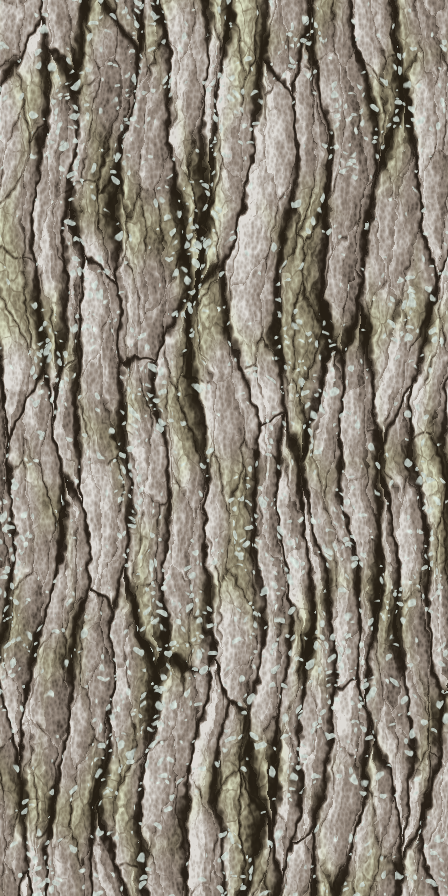
This texture is drawn by a Shadertoy shader. Its source:

```glsl
const vec3 HOLLOW = vec3(0.15, 0.12, 0.09);
const vec3 BARK = vec3(0.57, 0.52, 0.475);
const vec3 WEATHERED = vec3(0.87, 0.86, 0.84);
const vec3 LICHEN = vec3(0.80, 0.85, 0.82);
const vec3 MOSS_TINT = vec3(0.98, 1.01, 0.90);
const vec2 RIDGE_SCALE = vec2(10.5, 1.5);   // cells per canvas width
const vec2 FLAKE_SCALE = vec2(20.0, 4.5);
const vec2 CHIP_SCALE = vec2(40.0, 17.0);
const vec2 STREAK_SCALE = vec2(85.0, 15.0);
const vec2 GRAIN_SCALE = vec2(125.0, 80.0);
const float LICHEN_SCALE = 62.0;
const float FACE_TONE = 0.62;
const float SIDE_LIGHT = 0.20;
const float FISSURE_MIN = 0.006;
const float FISSURE_MAX = 0.026;

vec2 hash2(vec2 c) {
    vec3 q = fract(c.xyx * vec3(0.1031, 0.1030, 0.0973));
    q += dot(q, q.yzx + 33.33);
    return fract((q.xx + q.yz) * q.zy);
}

// Distance to the nearest scattered point
float cellular(vec2 p) {
    vec2 base = floor(p), f = fract(p);
    float d = 4.0;
    for (int j = -1; j <= 1; j++)
    for (int i = -1; i <= 1; i++) {
        vec2 g = vec2(i, j);
        vec2 r = g + hash2(base + g) - f;
        d = min(d, dot(r, r));
    }
    return sqrt(d);
}

// Stretched cells: x = edge distance in canvas units, y = edge facing, z = random id
vec3 plates(vec2 p, vec2 scale) {
    vec2 q = p * scale, base = floor(q), f = fract(q);
    vec2 home = vec2(0.0), center = vec2(0.0);
    float best = 8.0;
    for (int j = -1; j <= 1; j++)
    for (int i = -1; i <= 1; i++) {
        vec2 g = vec2(i, j);
        vec2 r = g + hash2(base + g) - f;
        if (dot(r, r) < best) { best = dot(r, r); home = g; center = r; }
    }
    float edge = 8.0, facing = 0.0;
    for (int j = -2; j <= 2; j++)
    for (int i = -2; i <= 2; i++) {
        vec2 g = home + vec2(i, j);
        vec2 r = g + hash2(base + g) - f;
        vec2 across = r - center;
        if (dot(across, across) > 0.0001) {
            float span = length(across * scale);
            float d = dot(0.5 * (center + r), across) / span;
            if (d < edge) { edge = d; facing = across.x * scale.x / span; }
        }
    }
    return vec3(edge, facing, hash2(base + home + 71.0).x);
}

// Small round crusts, kept where density allows
float lichenSpots(vec2 p, float density, float pixel) {
    vec2 q = p * LICHEN_SCALE, base = floor(q), f = fract(q);
    float cover = 0.0, soft = pixel * LICHEN_SCALE * 0.8;
    for (int j = -1; j <= 1; j++)
    for (int i = -1; i <= 1; i++) {
        vec2 g = vec2(i, j);
        vec2 chance = hash2(base + g + 19.0);
        float radius = mix(0.18, 0.5, chance.y * chance.y);
        float d = length(g + hash2(base + g) - f);
        float spot = 1.0 - smoothstep(radius - soft, radius + soft, d);
        cover = max(cover, spot * step(chance.x, density));
    }
    return cover;
}

void mainImage(out vec4 fragColor, in vec2 fragCoord) {
    float pixel = 1.0 / iResolution.x;
    vec2 p = fragCoord * pixel;

    // Meandering ridges with ragged borders
    vec2 w = p;
    w.x += 0.018 * sin(5.1 * p.y + 3.0 * p.x) + 0.009 * sin(13.0 * p.y - 8.0 * p.x + 1.7);
    w.x += 0.016 * cellular(p * vec2(22.0, 10.0)) + 0.009 * cellular(p * vec2(60.0, 38.0));
    w.y += 0.025 * cellular(p * vec2(26.0, 16.0) + 9.0);

    vec3 ridge = plates(w, RIDGE_SCALE);
    vec3 flake = plates(w + 3.7, FLAKE_SCALE);
    vec3 chip = plates(w + 8.3, CHIP_SCALE);
    float patchy = cellular(p * vec2(9.0, 4.0) + 5.0);
    float streak = cellular(w * STREAK_SCALE) - 0.45;
    float grain = cellular(p * GRAIN_SCALE) - 0.45;

    // Lit faces, brighter on their left flanks
    float tone = FACE_TONE + 0.14 * (ridge.z - 0.5);
    tone -= SIDE_LIGHT * ridge.y * exp(-38.0 * ridge.x);
    tone += 0.17 * (flake.z - 0.5) * smoothstep(0.0, 0.007, flake.x);
    tone -= 0.12 * flake.y * exp(-110.0 * flake.x);
    tone += 0.09 * (chip.z - 0.5) * smoothstep(0.0, 0.005, chip.x);
    tone += 0.26 * streak + 0.24 * grain;

    // Fissures and finer cracks
    float width = mix(FISSURE_MIN, FISSURE_MAX, smoothstep(0.2, 0.8, patchy));
    width *= 1.0 + 0.35 * ridge.y;
    float fissure = 1.0 - smoothstep(0.1 * width, width, ridge.x);
    float crack = 1.0 - smoothstep(0.0, 0.007, flake.x);
    float chipCrack = 1.0 - smoothstep(0.0, 0.004, chip.x);
    tone *= 1.0 - 0.72 * fissure;
    tone *= 1.0 - 0.55 * crack * smoothstep(0.25, 0.65, patchy + streak);
    tone *= 1.0 - 0.28 * chipCrack * smoothstep(0.3, 0.7, patchy + grain);

    vec3 color = mix(HOLLOW, BARK, smoothstep(0.08, 0.56, tone));
    color = mix(color, WEATHERED, clamp((tone - 0.53) / 0.34, 0.0, 1.0));
    color *= mix(vec3(1.0), MOSS_TINT, smoothstep(0.35, 0.75, patchy));

    // Lichen gathers in vertical clusters beside the fissures
    float cluster = 1.0 - smoothstep(0.12, 0.48, cellular(p * vec2(7.0, 2.6) + 13.0));
    float shelter = exp(-45.0 * ridge.x);
    float density = 0.05 + 0.40 * cluster + 0.10 * shelter;
    float lichen = lichenSpots(w, density, pixel);
    color = mix(color, LICHEN * (1.0 + 0.25 * grain), 0.85 * lichen);

    fragColor = vec4(clamp(color, 0.0, 1.0), 1.0);
}
```
